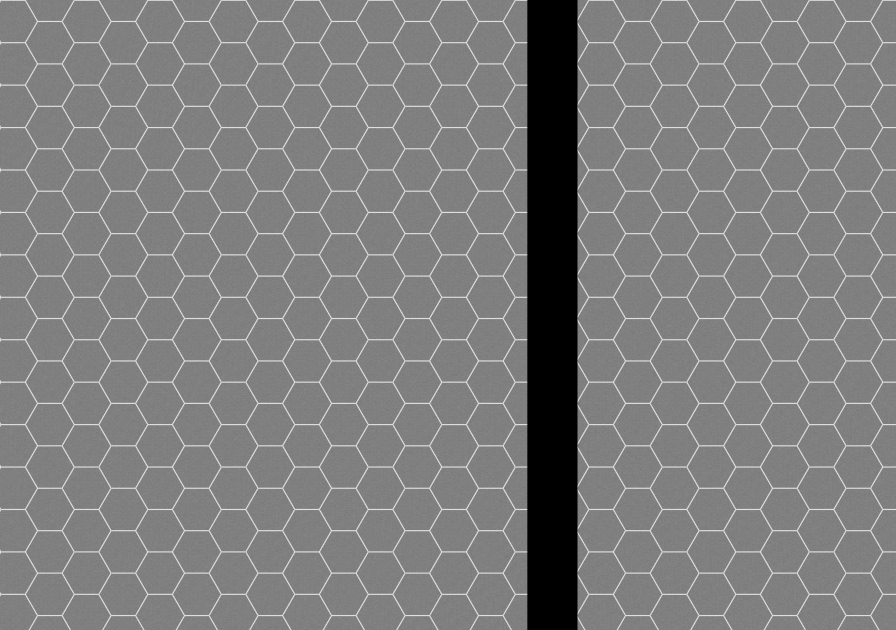
Give the GLSL for this pattern, as a Shadertoy shader.

```glsl
// Thin pale honeycomb outlines on mid grey, crossed by one black upright band.
// A folded lattice gives the distance to the nearest hexagon edge; box coverage
// smooths the hairlines, and hashed cells add faint grain and rare specks.

const float SQRT3 = 1.7320508;

// All lengths are fractions of the canvas height.
const float UNIT = 1.0 / 540.0;
const float HEX_SIDE = 21.0 * UNIT;
const float LINE_WIDTH = UNIT;
const float BAND_LEFT = 452.0 * UNIT;
const float BAND_RIGHT = 495.0 * UNIT;
const vec2 LATTICE_ORIGIN = vec2(11.2, 18.4) * UNIT;

const vec3 GROUND = vec3(0.5);
const vec3 LINE = vec3(0.87);
const vec3 BAND = vec3(0.0);

float hash(vec2 cell) {
    return fract(sin(dot(cell, vec2(127.1, 311.7))) * 43758.5453);
}

// Offset of p from the centre of its flat-topped hexagon.
vec2 hexLocal(vec2 p, float side) {
    vec2 period = side * vec2(3.0, SQRT3);
    vec2 a = mod(p + 0.5 * period, period) - 0.5 * period;
    vec2 b = mod(p, period) - 0.5 * period;
    return dot(a, a) < dot(b, b) ? a : b;
}

// Distance from a point inside a hexagon to its outline.
float hexEdgeDistance(vec2 local, float side) {
    vec2 q = abs(local);
    return 0.5 * SQRT3 * side - max(q.y, 0.5 * (SQRT3 * q.x + q.y));
}

// Share of a pixel of the given size, centred at x, lying between lo and hi.
float coverage(float x, float lo, float hi, float pixel) {
    float overlap = min(x + 0.5 * pixel, hi) - max(x - 0.5 * pixel, lo);
    return clamp(overlap / pixel, 0.0, 1.0);
}

// Fine grain, with a rare lighter or darker speck.
float grain(vec2 p) {
    vec2 cell = floor(p / UNIT);
    float fine = (hash(cell) - 0.5) * 0.03;
    float speck = step(0.9993, hash(cell + 57.0));
    return fine + speck * (hash(cell + 113.0) - 0.5) * 0.3;
}

void mainImage(out vec4 fragColor, in vec2 fragCoord) {
    float pixel = 1.0 / iResolution.y;
    vec2 p = vec2(fragCoord.x, iResolution.y - fragCoord.y) * pixel;

    // Grey ground
    vec3 color = GROUND + grain(p);

    // Honeycomb hairlines
    vec2 local = hexLocal(p - LATTICE_ORIGIN, HEX_SIDE);
    float edge = hexEdgeDistance(local, HEX_SIDE);
    float halfLine = 0.5 * LINE_WIDTH;
    color = mix(color, LINE, coverage(edge, -halfLine, halfLine, pixel));

    // Black band
    color = mix(color, BAND, coverage(p.x, BAND_LEFT, BAND_RIGHT, pixel));

    fragColor = vec4(color, 1.0);
}
```
